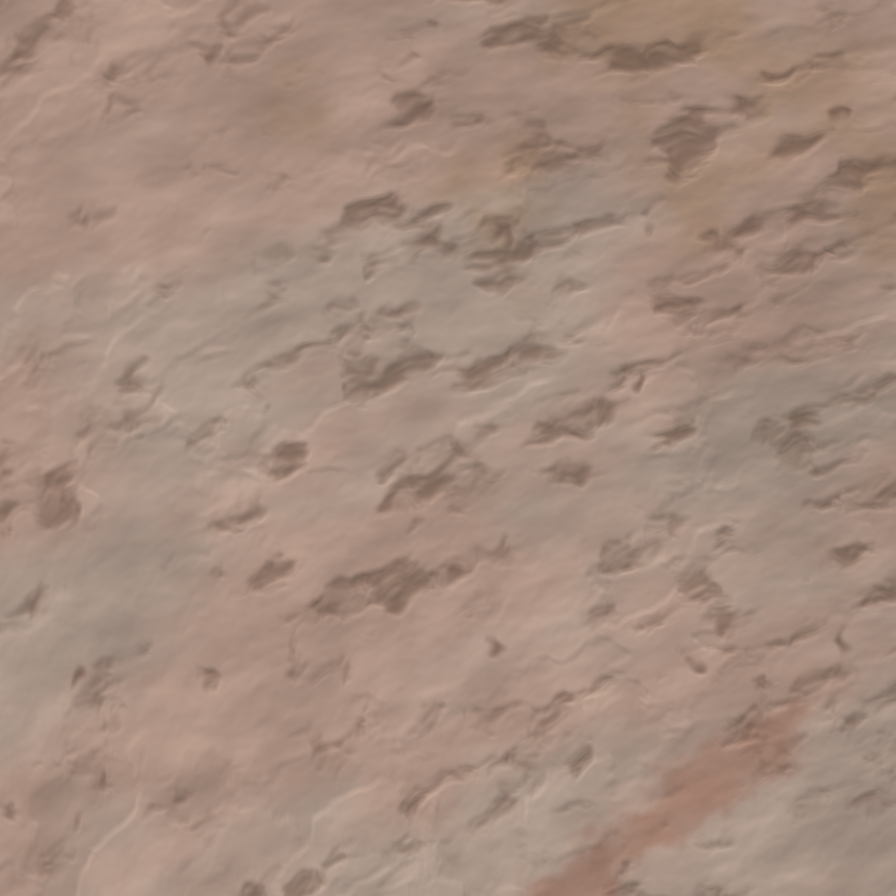
Write a Shadertoy shader that draws this texture.

```glsl
#define GREY_STONE vec3(0.650, 0.575, 0.525)
#define PINK_STONE vec3(0.662, 0.556, 0.500)
#define OCHRE_STAIN vec3(0.610, 0.490, 0.385)
#define RUST_VEIN vec3(0.590, 0.435, 0.370)
#define PIT_SHADOW vec3(0.420, 0.330, 0.280)
#define LOW_ANGLE 0.62
#define HIGH_ANGLE 0.22
#define STRETCH 1.9
#define PIT_SCALE 17.0
#define KNOT_CELLS 6.0
#define RELIEF 0.15
#define LIGHT_STEP vec2(-0.0014, 0.0030)

float hash(vec2 p) {
    return fract(sin(dot(p, vec2(127.1, 311.7))) * 43758.5453);
}

float noise(vec2 p) {
    vec2 i = floor(p), f = fract(p);
    f = f * f * f * (f * (f * 6.0 - 15.0) + 10.0);
    return mix(mix(hash(i), hash(i + vec2(1, 0)), f.x),
               mix(hash(i + vec2(0, 1)), hash(i + vec2(1, 1)), f.x), f.y);
}

float fbm(vec2 p, int octaves) {
    float sum = 0.0, total = 0.0, amp = 0.5;
    for (int i = 0; i < octaves; i++) {
        sum += amp * noise(p);
        total += amp;
        amp *= 0.5;
        p = mat2(0.96, 0.28, -0.28, 0.96) * p * 2.0 + 13.7;
    }
    return sum / total;
}

// Coordinates along and across the bedding, which flattens upward
vec2 bedding(vec2 uv) {
    float angle = mix(LOW_ANGLE, HIGH_ANGLE, uv.y);
    vec2 along = vec2(cos(angle), sin(angle));
    vec2 p = uv - 0.5;
    return vec2(dot(p, along), STRETCH * dot(p, vec2(-along.y, along.x))) + 5.0;
}

// Ragged hollows of varied depth, gathered in clusters
float pits(vec2 uv, vec2 q) {
    vec2 warp = vec2(noise(uv * 38.0), noise(uv * 38.0 + 31.0)) - 0.5;
    float cluster = noise(uv * 5.0 + 3.0) - 0.5;
    return smoothstep(0.54, 0.88, fbm((q + 0.022 * warp) * PIT_SCALE, 4) + 0.16 * cluster);
}

// Thin chipped layers whose edges come and go
float flakes(vec2 uv, vec2 q) {
    vec2 warp = vec2(noise(uv * 30.0 + 5.0), noise(uv * 30.0 + 17.0)) - 0.5;
    float layer = fbm((q + 0.03 * warp) * 9.0 + 20.0, 5);
    return smoothstep(0.45, 0.56, layer) * smoothstep(0.25, 0.75, noise(uv * 9.0 + 6.0));
}

// Sparse small round holes
float knots(vec2 uv) {
    vec2 p = uv + 0.024 * (vec2(noise(uv * 55.0), noise(uv * 55.0 + 9.0)) - 0.5);
    vec2 cell = floor(p * KNOT_CELLS);
    vec2 jitter = 0.25 + 0.5 * vec2(hash(cell + 2.3), hash(cell + 7.9));
    float d = length(fract(p * KNOT_CELLS) - jitter) / KNOT_CELLS;
    float radius = mix(0.011, 0.022, hash(cell + 4.1));
    return step(0.78, hash(cell + 11.5)) * (1.0 - smoothstep(0.0, radius, d));
}

float height(vec2 uv) {
    vec2 q = bedding(uv);
    return 1.5 * fbm(q * 14.0, 4) + 0.5 * flakes(uv, q) - 1.1 * pits(uv, q) - 0.6 * knots(uv);
}

// Slanted vein with crumbling, faded edges
float vein(vec2 uv) {
    vec2 a = vec2(0.61, -0.01), b = vec2(0.87, 0.18);
    float t = clamp(dot(uv - a, b - a) / dot(b - a, b - a), 0.0, 1.0);
    float d = length(uv - mix(a, b, t)) + 0.06 * (fbm(uv * 28.0, 4) - 0.5);
    return (1.0 - smoothstep(0.010, 0.046, d)) * mix(0.65, 1.0, noise(uv * 26.0));
}

void mainImage(out vec4 fragColor, in vec2 fragCoord) {
    vec2 uv = fragCoord / iResolution.y;
    vec2 q = bedding(uv);

    // Broad mineral patches
    float pinkness = fbm(q * 3.4 + 1.7, 5) + 0.20 * (uv.y - 0.5);
    vec3 color = mix(GREY_STONE, PINK_STONE, smoothstep(0.36, 0.66, pinkness));
    float stain = fbm(uv * 9.0 + 4.0, 5) - 0.9 * length((uv - vec2(0.80, 0.94)) * vec2(1.0, 1.4));
    color = mix(color, OCHRE_STAIN, 0.5 * smoothstep(0.20, 0.60, stain));
    color = mix(color, RUST_VEIN, 0.75 * vein(uv));

    // Mottling and a slow fall of light toward the upper right
    color *= 1.0 + 0.15 * (fbm(q * 5.0 + 8.0, 4) - 0.5) + 0.14 * (fbm(q * 19.0, 4) - 0.5);
    color *= 1.0 + 0.035 * (flakes(uv, q) - 0.3);
    color *= 1.02 - 0.05 * smoothstep(0.6, 1.7, uv.x + uv.y);

    // Hollows and raking light
    float hollow = max(0.60 * pits(uv, q), 0.65 * knots(uv));
    color = mix(color, PIT_SHADOW, hollow);
    float slope = height(uv - LIGHT_STEP) - height(uv + LIGHT_STEP);
    color *= 1.0 + RELIEF * clamp(slope, -0.8, 0.8);

    fragColor = vec4(color, 1.0);
}
```
